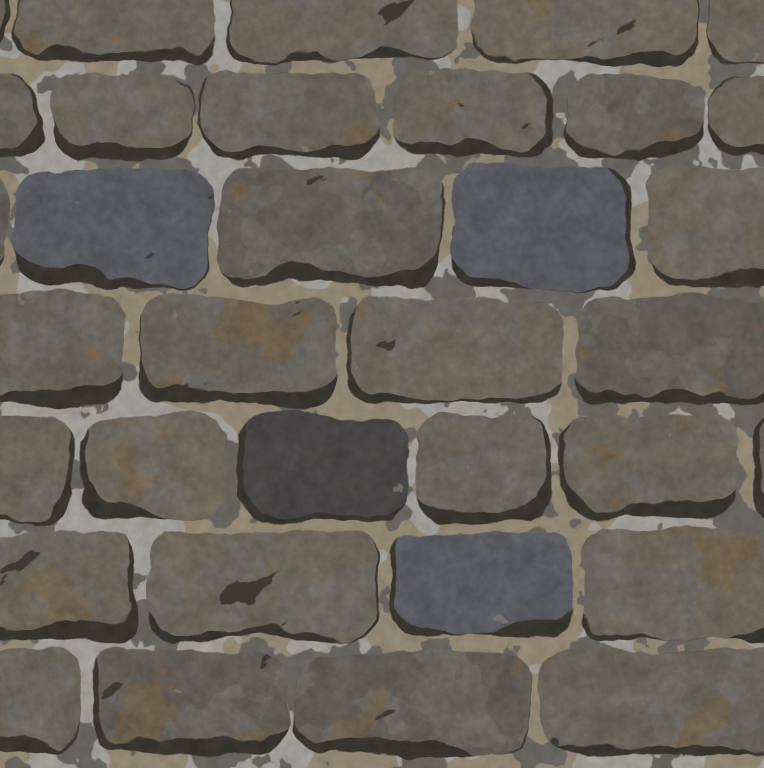
A Shadertoy shader for this texture:

```glsl
// Weathered wall of rounded stone blocks: seven courses, patchy pale mortar, dark undercut edges.

const vec3 WARM_GREY = vec3(0.37, 0.35, 0.33);
const vec3 TAUPE     = vec3(0.43, 0.40, 0.35);
const vec3 ASH       = vec3(0.42, 0.41, 0.39);
const vec3 OCHRE     = vec3(0.44, 0.37, 0.27);
const vec3 SLATE     = vec3(0.34, 0.35, 0.38);
const vec3 CHARCOAL  = vec3(0.28, 0.27, 0.27);
const vec3 SHADOW    = vec3(0.22, 0.205, 0.18);
const vec3 SAND      = vec3(0.56, 0.52, 0.44);
const vec3 LIME      = vec3(0.62, 0.61, 0.59);

// Each course: bottom edge, first joint, mean stone length.
const int COURSE_COUNT = 7;
const vec3 COURSES[COURSE_COUNT] = vec3[COURSE_COUNT](
    vec3(0.012, 0.080, 0.327), vec3(0.160, 0.174, 0.299),
    vec3(0.316, 0.072, 0.2225), vec3(0.466, 0.137, 0.301),
    vec3(0.622, 0.000, 0.281), vec3(0.788, 0.039, 0.226),
    vec3(0.911, 0.013, 0.306));
const float WALL_TOP = 1.07;

vec2 hash2(vec2 p) {
    vec3 q = fract(p.xyx * vec3(0.1031, 0.1030, 0.0973));
    q += dot(q, q.yzx + 33.33);
    return fract((q.xx + q.yz) * q.zy);
}

float cornerSlope(vec2 cell, vec2 offset) {
    return dot(hash2(cell) * 2.0 - 1.0, offset);
}

float gradientNoise(vec2 p) {
    vec2 i = floor(p), f = p - i;
    vec2 u = f * f * f * (f * (f * 6.0 - 15.0) + 10.0);
    vec2 e = vec2(1.0, 0.0);
    return mix(mix(cornerSlope(i, f), cornerSlope(i + e, f - e), u.x),
               mix(cornerSlope(i + e.yx, f - e.yx), cornerSlope(i + e.xx, f - e.xx), u.x), u.y);
}

float fbm(vec2 p) {
    float sum = 0.0, gain = 1.0;
    for (int i = 0; i < 4; i++) {
        sum += gain * gradientNoise(p);
        p = mat2(1.6, 1.2, -1.2, 1.6) * p + 17.3;
        gain *= 0.5;
    }
    return sum;
}

// Antialiased threshold and stepped tone.
float above(float value, float limit) {
    float w = fwidth(value) + 1e-4;
    return smoothstep(limit - w, limit + w, value);
}

float posterise(float value, float steps) {
    float x = value * steps, w = min(fwidth(x), 0.5);
    return (floor(x) + smoothstep(0.5 - w, 0.5 + w, fract(x))) / steps;
}

float roundedBox(vec2 p, vec2 halfSize, float radius) {
    vec2 q = abs(p) - halfSize + radius;
    return length(max(q, 0.0)) + min(max(q.x, q.y), 0.0) - radius;
}

float jointX(float column, float row, vec3 course) {
    float jitter = hash2(vec2(column + 31.0, row + 7.0)).x - 0.5;
    return course.y + course.z * (column + 0.24 * jitter);
}

vec3 stoneColour(vec2 p, vec2 id, vec2 seed) {
    vec3 base = mix(WARM_GREY, TAUPE, seed.x);
    base = mix(base, ASH, above(fbm(p * 11.0 + 40.0), 0.08) * 0.7);
    base = mix(base, OCHRE, above(fbm(p * 8.0 + 90.0), 0.30) * 0.6);
    // Rare blue and dark stones follow a repeating cycle along the courses.
    float isSlate = step(abs(mod(3.0 * id.x + id.y, 6.0) - 4.0), 0.5) * step(0.0, id.x);
    float isCharcoal = step(abs(mod(7.0 * id.x + 5.0 * id.y, 23.0) - 17.0), 0.5);
    base = mix(base, SLATE, isSlate * 0.9);
    base = mix(base, CHARCOAL, isCharcoal);
    float mottle = posterise(fbm(p * 28.0), 6.0);
    float grain = posterise(fbm(p * 85.0 + 5.0), 5.0);
    return base * (1.0 + 0.14 * mottle + 0.11 * grain);
}

void mainImage(out vec4 fragColor, in vec2 fragCoord) {
    float px = 1.0 / iResolution.y;
    vec2 p = fragCoord * px;
    vec2 wall = p + 0.014 * vec2(fbm(p * 6.0), fbm(p * 6.0 + 50.0))
                  + 0.003 * vec2(fbm(p * 40.0), fbm(p * 40.0 + 20.0));

    // Locate the course, then the stone between two jittered joints.
    int row = 0;
    for (int i = 1; i < COURSE_COUNT; i++) row += int(wall.y >= COURSES[i].x);
    vec3 course = COURSES[row];
    float top = row < COURSE_COUNT - 1 ? COURSES[row + 1].x : WALL_TOP;
    float r = float(row), column = floor((wall.x - course.y) / course.z);
    column += step(jointX(column + 1.0, r, course), wall.x) - step(wall.x, jointX(column, r, course));
    float left = jointX(column, r, course), right = jointX(column + 1.0, r, course);
    vec2 id = vec2(column, r), seed = hash2(id + 11.0);

    // Stone outline, and its lit face lifted off the undercut edge.
    vec2 local = wall - 0.5 * vec2(left + right, course.x + top);
    vec2 halfSize = 0.5 * vec2(right - left, top - course.x) - 0.007;
    float wobble = 0.011 * fbm(p * 9.0 + 70.0);
    float outline = roundedBox(local, halfSize, 0.036) + wobble;
    float depth = 0.024 * smoothstep(-0.35, 0.35, fbm(p * 5.0 + 130.0));
    vec2 lift = vec2((seed.y - 0.5) * 0.018, depth);
    float face = roundedBox(local - lift, halfSize, 0.040) + wobble;

    // Mortar, worn back to grey in places.
    vec3 mortar = mix(SAND, LIME, above(fbm(p * 4.0 + 200.0), 0.06));
    mortar = mix(mortar, ASH * 0.95, above(fbm(p * 12.0 + 160.0), 0.12));
    mortar *= 1.0 + 0.10 * posterise(fbm(p * 55.0), 5.0);

    // Stone face with slanted scars and small pale chips.
    vec3 stone = stoneColour(p, id, seed);
    vec2 slant = mat2(0.85, -0.53, 0.53, 0.85) * p * vec2(9.0, 22.0);
    stone = mix(stone, SHADOW * 1.1, above(fbm(slant + 300.0), 0.56));
    stone = mix(stone, ASH * 1.2, above(fbm(p * 24.0 + 250.0), 0.62) * 0.7);
    vec3 edge = SHADOW * (1.0 + 0.2 * posterise(fbm(p * 45.0 + 9.0), 4.0));
    stone = mix(stone, edge, smoothstep(-px, px, face));

    fragColor = vec4(mix(stone, mortar, smoothstep(-px, px, outline)), 1.0);
}
```
